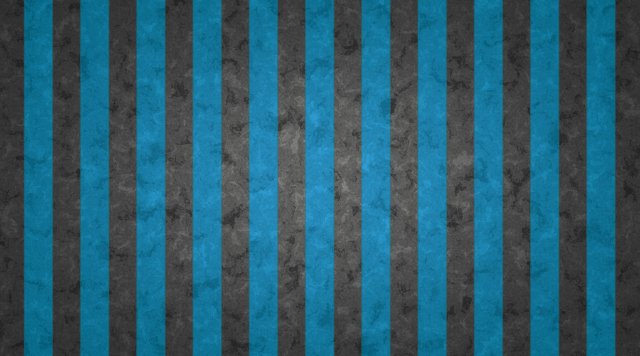
A Shadertoy shader for this pattern:

```glsl
// Eleven upright blue stripes on charcoal, worn by blotchy stains and fine grain.
// Stripes come from a repeated distance; wear is warped gradient noise (fbm),
// and a soft central glow fades to darker corners. Units: canvas width = 1.

#define STRIPE_PERIOD 0.0879
#define STRIPE_HALF   0.0222
#define FIRST_CENTRE  0.0600
#define RIM_WIDTH     0.0011
#define BLOTCH_SCALE  34.0
#define STAIN_DEPTH   0.34
#define GRAIN_DEPTH   0.16
#define BLUE_LIT      vec3(0.155, 0.550, 0.735)
#define BLUE_DIM      vec3(0.030, 0.415, 0.535)
#define GREY_LIT      vec3(0.390, 0.388, 0.386)
#define GREY_DIM      vec3(0.180, 0.181, 0.181)
#define RIM_COLOUR    vec3(0.130, 0.430, 0.460)

// Pseudo-random gradient for a lattice point
vec2 latticeGradient(vec2 cell) {
    vec3 h = fract(cell.xyx * vec3(0.1031, 0.1030, 0.0973));
    h += dot(h, h.yzx + 33.33);
    return 2.0 * fract((h.xx + h.yz) * h.zy) - 1.0;
}

float gradientNoise(vec2 p) {
    vec2 i = floor(p), f = fract(p);
    vec2 u = f * f * f * (f * (f * 6.0 - 15.0) + 10.0);
    vec2 e = vec2(0.0, 1.0);
    float a = dot(latticeGradient(i), f);
    float b = dot(latticeGradient(i + e.yx), f - e.yx);
    float c = dot(latticeGradient(i + e.xy), f - e.xy);
    float d = dot(latticeGradient(i + e.yy), f - e.yy);
    return mix(mix(a, b, u.x), mix(c, d, u.x), u.y);
}

float fbm(vec2 p) {
    float sum = 0.0, amplitude = 0.6;
    for (int octave = 0; octave < 5; octave++) {
        sum += amplitude * gradientNoise(p);
        p = mat2(1.6, 1.2, -1.2, 1.6) * p + 17.3;
        amplitude *= 0.62;
    }
    return sum;
}

// Signed distance to the nearest stripe, negative inside
float stripeDistance(float x) {
    float local = fract((x - FIRST_CENTRE) / STRIPE_PERIOD + 0.5) - 0.5;
    return abs(local) * STRIPE_PERIOD - STRIPE_HALF;
}

void mainImage(out vec4 fragColor, in vec2 fragCoord) {
    float pixel = 1.0 / iResolution.x;
    vec2 p = fragCoord * pixel;
    vec2 centred = fragCoord / iResolution.xy - 0.5;

    // Central glow
    float glow = exp(-7.5 * dot(centred, centred * vec2(1.0, 0.75)));

    // Wear: warped blotches, ragged dark stains, pale scuffs and grain
    vec2 q = p * BLOTCH_SCALE + 50.0;
    vec2 warp = vec2(fbm(q * 0.8), fbm(q * 0.8 + 31.7));
    float blotch = fbm(q + 1.3 * warp);
    float speckle = fbm(q * 2.7 + 2.0 * warp + 73.0);
    float grain = gradientNoise(p * 260.0 + 9.0);
    float stain = smoothstep(0.02, 0.38, blotch + 0.45 * speckle);
    float scuff = smoothstep(0.02, 0.42, 0.4 * speckle - blotch);
    float wear = 0.24 * scuff - STAIN_DEPTH * stain
               + GRAIN_DEPTH * (grain + speckle);

    // Stripes with a thin teal rim
    float d = stripeDistance(p.x) + 0.0005 * speckle;
    float inside = smoothstep(0.7 * pixel, -0.7 * pixel, d);
    float rim = 1.0 - smoothstep(0.0, RIM_WIDTH + 0.5 * pixel, abs(d));

    vec3 grey = mix(GREY_DIM, GREY_LIT, glow) * (1.0 + 1.1 * wear);
    vec3 blue = mix(BLUE_DIM, BLUE_LIT, glow) * (1.0 + 0.5 * wear);
    blue.r += 0.07 * wear;
    vec3 colour = mix(grey, blue, inside);
    colour = mix(colour, RIM_COLOUR * (0.8 + 0.35 * glow), 0.5 * rim);

    fragColor = vec4(clamp(colour, 0.0, 1.0), 1.0);
}
```
